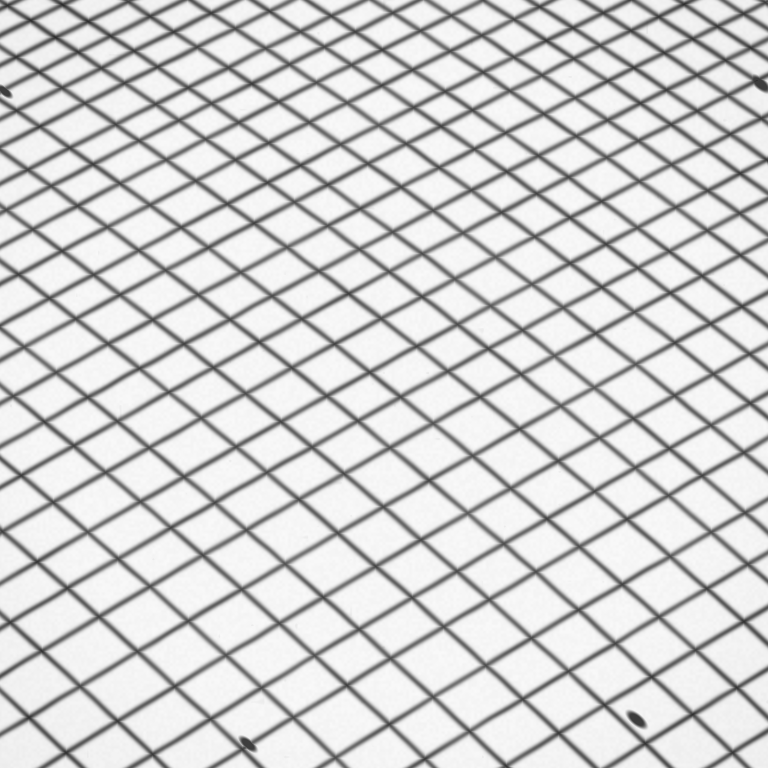
Reproduce this pattern procedurally as a WebGL 2 fragment shader.

```glsl
#version 300 es
precision highp float;

uniform vec2 u_resolution;
out vec4 fragColor;

float hash(vec2 p) {
    vec3 q = fract(vec3(p.xyx) * 0.1031);
    q += dot(q, q.yzx + 33.33);
    return fract((q.x + q.y) * q.z);
}

float noise(vec2 p) {
    vec2 cell = floor(p);
    vec2 f = fract(p);
    f = f * f * (3.0 - 2.0 * f);
    return mix(mix(hash(cell), hash(cell + vec2(1, 0)), f.x),
               mix(hash(cell + vec2(0, 1)), hash(cell + vec2(1, 1)), f.x), f.y);
}

// Line number of the family that falls to the right, steeper lower down
float fallingPhase(vec2 p) {
    float along = p.x - 0.405 - log((0.64 + 0.3226 * p.y) / 0.8013) / 0.3226;
    return (0.09766 - sqrt(max(0.009537 - 0.0052 * along, 0.0))) / 0.0026;
}

// Line number of the family that rises to the right, flatter near the top
float risingPhase(vec2 p) {
    float along = p.x - 0.448 + log((0.49 + 0.1306 * p.y) / 0.5553) / 0.1306;
    return (sqrt(max(0.011406 + 0.0052 * along, 0.0)) - 0.1068) / 0.0026;
}

// Soft stroke at each whole phase, with uneven spacing and weight
float threads(float phase, float seed, vec2 p) {
    float index = floor(phase + 0.5);
    float offset = 0.2 * (hash(vec2(index + 40.0, seed)) - 0.5);
    float gradient = length(vec2(dFdx(phase), dFdy(phase))) * u_resolution.y;
    float dist = abs(phase - index - offset) / max(gradient, 0.001);
    float width = 0.0039 + 0.0005 * (noise(p * 45.0 + seed) - 0.5);
    float weight = 0.58 + 0.10 * (noise(p * 18.0 + seed * 3.0) - 0.5)
                 + 0.06 * smoothstep(0.35, 0.7, length(p - 0.5));
    return weight * exp(-dist * dist / (width * width));
}

// Dark knots stretched along the falling threads
float knots(vec2 p) {
    vec2 centers[4] = vec2[4](vec2(0.006, 0.119), vec2(0.829, 0.937),
                             vec2(0.323, 0.969), vec2(0.99, 0.109));
    float ink = 0.0;
    for (int i = 0; i < 4; i++) {
        vec2 d = p - centers[i];
        vec2 local = vec2(dot(d, vec2(0.77, 0.64)), dot(d, vec2(-0.64, 0.77)));
        float size = 0.75 + 0.35 * hash(vec2(float(i), 8.0));
        ink = max(ink, 0.75 * (1.0 - smoothstep(0.6, 1.3,
                  length(local / vec2(0.015, 0.0065)) / size)));
    }
    return ink;
}

void main() {
    vec2 p = gl_FragCoord.xy / u_resolution;
    p.y = 1.0 - p.y;

    // Slight waver of the hand-strung mesh
    vec2 bent = p + 0.0012 * (vec2(noise(p * 30.0), noise(p * 30.0 + 70.0)) - 0.5);
    float falling = threads(fallingPhase(bent), 5.0, p);
    float rising = threads(risingPhase(bent), 17.0, p);

    // Crossings are a little darker than single threads
    float ink = max(falling, rising) + 0.35 * falling * rising;
    ink = max(ink, knots(p));

    // Pale paper with fine grain and dim corners
    float paper = 0.965 + 0.022 * (noise(p * 260.0) - 0.5);
    paper -= 0.03 * smoothstep(0.4, 0.75, length(p - 0.5));
    float specks = smoothstep(0.96, 1.0, noise(p * 70.0 + 31.0));
    paper -= 0.04 * specks;

    fragColor = vec4(vec3(paper * (1.0 - min(ink, 0.85))), 1.0);
}
```
